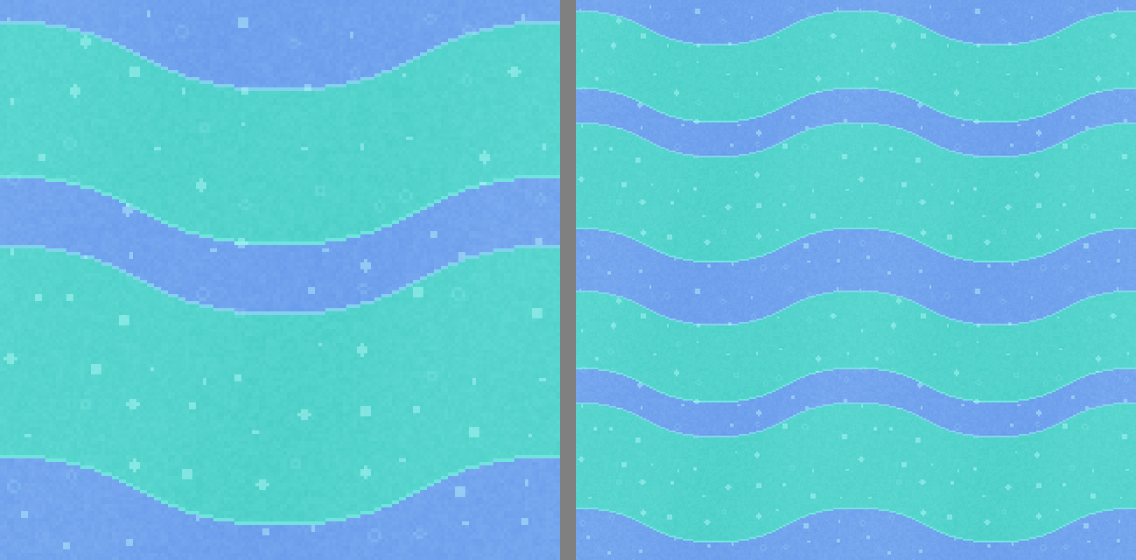
Left, the tile; right, the same tile 2 across and 2 down.
This pattern is drawn by a Shadertoy shader. Its source:

```glsl
// Pixel-art wavy bands of teal and blue with pale rims, fine grain and scattered bubbles.
const float TAU = 6.2831853;
const float CELLS = 160.0;      // mosaic cells across the canvas
const float SITE = 16.0;        // cells per bubble site, divides CELLS
const vec3 TEAL = vec3(0.33, 0.83, 0.80);
const vec3 BLUE = vec3(0.445, 0.64, 0.93);
const vec3 TEAL_RIM = vec3(0.44, 0.89, 0.87);
const vec3 BLUE_RIM = vec3(0.51, 0.82, 0.93);
const vec3 FOAM = vec3(0.75, 1.0, 1.0);

float hash(vec2 p, float seed) {
    vec3 q = fract(vec3(p.xyx + seed) * vec3(0.1031, 0.1030, 0.0973));
    q += dot(q, q.yzx + 33.33);
    return fract((q.x + q.y) * q.z);
}

// One period across, with slightly flattened crests
float wave(float x) {
    return 1.08 * cos(TAU * x) - 0.08 * cos(3.0 * TAU * x);
}

// Whether a cell lies on the rim at the given height
float rim(float y, float edge) {
    return step(abs(y - edge), 0.5 / CELLS);
}

// Bubble strength: one dot, blob or faint ring per jittered site
float bubble(vec2 cell) {
    vec2 site = floor(cell / SITE);
    vec2 jitter = vec2(hash(site, 3.1), hash(site, 17.7));
    vec2 halfStep = 0.5 * step(0.5, vec2(hash(site, 41.3), hash(site, 59.9)));
    vec2 centre = floor(2.0 + jitter * 11.0) + halfStep;
    float d = length(cell - site * SITE - centre);
    float kind = hash(site, 83.5);
    if (kind > 0.8) return 0.13 * step(0.9, d) * step(d, 1.65);
    return 0.42 * step(d, kind < 0.42 ? 0.75 : 1.55);
}

// Grain from single cells and coarser blocks, plus a soft wrapping drift
float grain(vec2 cell, vec2 uv) {
    float fine = hash(cell, 7.3) - 0.5;
    float coarse = hash(floor(cell / 2.0), 29.1) - 0.5;
    float drift = cos(TAU * uv.x) + 0.4 * sin(TAU * (2.0 * uv.x + uv.y));
    return 0.026 * fine + 0.018 * coarse + 0.009 * drift;
}

vec3 cellColour(vec2 cell) {
    vec2 uv = (cell + 0.5) / CELLS;
    float y = fract(uv.y + 0.06 * wave(uv.x));     // measured down from the top
    float teal = step(0.1, y) - step(0.375, y) + step(0.5, y) - step(0.875, y);
    vec3 colour = mix(BLUE, TEAL, teal);
    colour += grain(cell, uv) * mix(vec3(1.2, 1.0, 0.3), vec3(1.2, 0.7, 0.7), teal);
    colour = mix(colour, BLUE_RIM, max(rim(y, 0.1), rim(y, 0.5)));
    colour = mix(colour, TEAL_RIM, max(rim(y, 0.375), rim(y, 0.875)));
    return mix(colour, FOAM, bubble(cell));
}

void mainImage(out vec4 fragColor, in vec2 fragCoord) {
    // Average a 3 by 3 set of samples to smooth the cell borders
    vec3 sum = vec3(0.0);
    for (int i = 0; i < 9; i++) {
        vec2 offset = (vec2(i % 3, i / 3) - 1.0) / 3.0;
        vec2 uv = (fragCoord + offset) / iResolution.xy;
        sum += cellColour(floor(vec2(uv.x, 1.0 - uv.y) * CELLS));
    }
    fragColor = vec4(sum / 9.0, 1.0);
}
```
